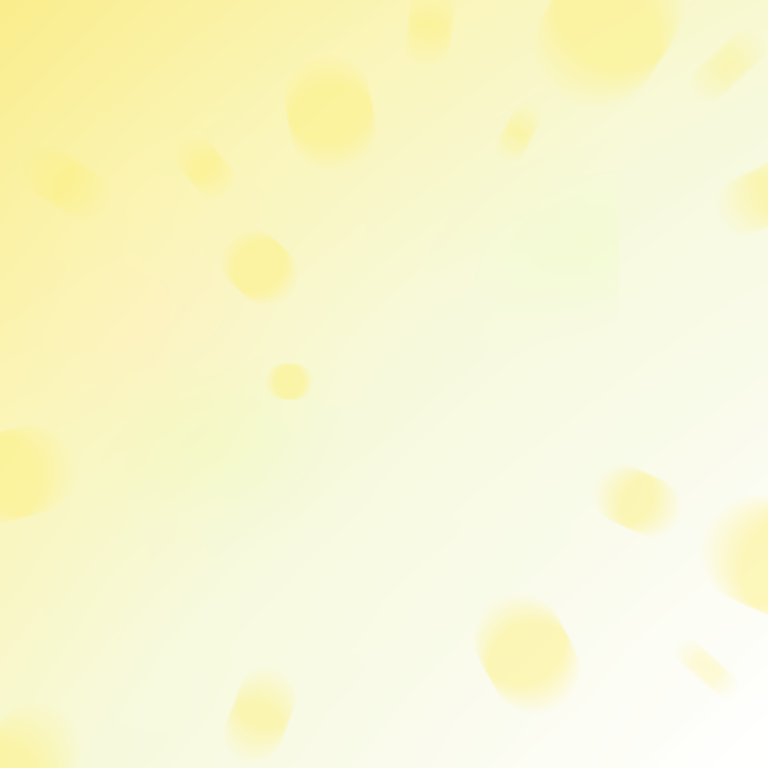
This background is drawn by a WebGL 2 fragment shader. Its source:

```glsl
#version 300 es
precision highp float;

uniform vec2 u_resolution;
out vec4 outColor;

#define ZOOM_CENTER vec2(0.5)
#define ZOOM_SMEAR 0.057
#define SPOT_COLOR vec3(0.99, 0.94, 0.48)
#define SPOT_OPACITY 0.48
#define EDGE_SOFTNESS 0.004
#define CORNER_SHADE 0.08
#define STREAK_STRENGTH 0.004
#define PEACH_TINT vec3(0.010, -0.010, 0.005)
#define GREEN_TINT vec3(-0.014, 0.004, -0.035)

const int SPOT_COUNT = 17;

// Disc centres, then their radii
const vec2 spotCenter[SPOT_COUNT] = vec2[](
    vec2(0.560, 0.966), vec2(0.793, 0.967), vec2(0.948, 0.915), vec2(0.675, 0.827),
    vec2(0.430, 0.853), vec2(0.085, 0.762), vec2(0.267, 0.782), vec2(0.338, 0.652),
    vec2(0.377, 0.503), vec2(0.016, 0.382), vec2(0.830, 0.348), vec2(1.010, 0.271),
    vec2(0.686, 0.149), vec2(0.920, 0.130), vec2(0.339, 0.069), vec2(0.022, 0.000),
    vec2(0.999, 0.746));
const float spotRadius[SPOT_COUNT] = float[](
    0.031, 0.083, 0.026, 0.021, 0.058, 0.035, 0.028, 0.042, 0.025,
    0.060, 0.040, 0.072, 0.060, 0.019, 0.040, 0.059, 0.040);

// Coverage of a disc swept along the ray from the zoom centre
float smearedDisc(vec2 p, vec2 center, float radius) {
    vec2 ray = center - ZOOM_CENTER;
    float reach = max(ZOOM_SMEAR * length(ray), 0.003);
    vec2 dir = normalize(ray);
    vec2 d = p - center;
    float along = dot(d, dir);
    float across = abs(dot(d, vec2(-dir.y, dir.x)));
    float chord = sqrt(max(radius * radius - across * across, 0.0));
    float overlap = min(along + chord, reach) - max(along - chord, -reach);
    float side = 1.0 - smoothstep(radius - EDGE_SOFTNESS, radius, across);
    return side * clamp(overlap / (2.0 * reach), 0.0, 1.0);
}

// Diagonal wash from yellow through pale green to white
vec3 wash(float t) {
    vec3 c = mix(vec3(0.98, 0.93, 0.55), vec3(0.982, 0.96, 0.72), clamp(t * 4.0, 0.0, 1.0));
    c = mix(c, vec3(0.968, 0.978, 0.865), clamp(t * 4.0 - 1.0, 0.0, 1.0));
    c = mix(c, vec3(0.981, 0.985, 0.93), clamp(t * 4.0 - 2.0, 0.0, 1.0));
    return mix(c, vec3(1.0), clamp(t * 4.0 - 3.0, 0.0, 1.0));
}

float glow(vec2 p, vec2 center, vec2 size) {
    vec2 q = (p - center) / size;
    return exp(-dot(q, q));
}

// Faint streaks rising to the right
float streaks(vec2 p) {
    float across = p.y - 0.65 * p.x;
    float sum = 0.0;
    float weight = 0.5;
    float frequency = 19.0;
    for (int i = 0; i < 4; i++) {
        sum += weight * sin(frequency * across + 2.5 * sin(3.0 * p.x + float(i) * 1.7));
        weight *= 0.6;
        frequency *= 1.83;
    }
    return sum;
}

void main() {
    vec2 uv = gl_FragCoord.xy / u_resolution;

    // Base gradient, dimmed toward the two side corners
    float skew = uv.x + uv.y - 1.0;
    float t = 0.5 * (uv.x + 1.0 - uv.y) - CORNER_SHADE * skew * skew;
    vec3 color = wash(t) + STREAK_STRENGTH * streaks(uv) * vec3(0.3, 0.3, 1.0);

    // Soft tints, one cut by an upright edge
    color += PEACH_TINT * glow(uv, vec2(0.20, 0.57), vec2(0.16, 0.11));
    color += GREEN_TINT * glow(uv, vec2(0.28, 0.43), vec2(0.13, 0.10));
    float cut = 1.0 - smoothstep(0.803, 0.808, uv.x);
    color += GREEN_TINT * cut * glow(uv, vec2(0.77, 0.68), vec2(0.13, 0.08));

    // Zoom-blurred spots
    for (int i = 0; i < SPOT_COUNT; i++) {
        float cover = smearedDisc(uv, spotCenter[i], spotRadius[i]);
        color = mix(color, SPOT_COLOR, SPOT_OPACITY * cover);
    }

    outColor = vec4(clamp(color, 0.0, 1.0), 1.0);
}
```
